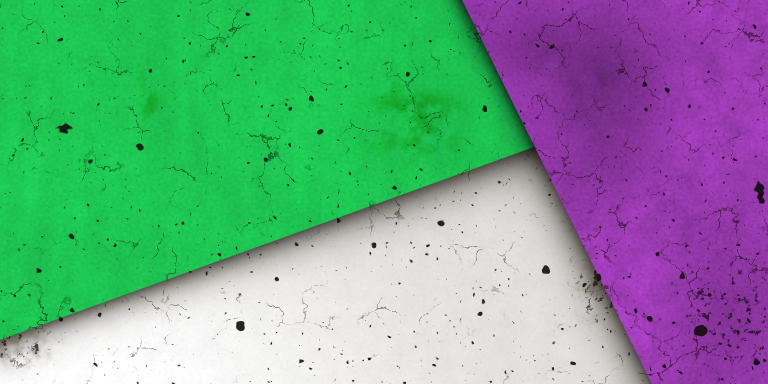
Give the GLSL for this background, as a Shadertoy shader.

```glsl
// Two painted concrete sheets, green and purple, overlap a pale wall.
// Straight edges are signed half-plane distances that also cast soft shadows;
// gradient noise adds stains, warped cells add hairline cracks and fine specks.

#define GREEN vec3(0.115, 0.775, 0.325)
#define PURPLE vec3(0.60, 0.228, 0.69)
#define WALL vec3(0.885, 0.88, 0.872)
#define GRIME vec3(0.06, 0.05, 0.04)
#define RUST vec3(0.27, 0.22, 0.14)
#define SHADOW_WIDTH 0.043
#define SHADOW_DEPTH 0.66
#define CRACK_SCALE 11.0
#define CRACK_WIDTH 0.0006
#define SPECK_SIZE 0.105
#define SPECK_LAYERS 4

vec2 hash2(vec2 p) {
    vec3 q = fract(p.xyx * vec3(0.1031, 0.1030, 0.0973));
    q += dot(q, q.yzx + 33.33);
    return fract((q.xx + q.yz) * q.zy);
}

float cornerSlope(vec2 cell, vec2 f, vec2 corner) {
    float angle = 6.2832 * hash2(cell + corner).x;
    return dot(vec2(cos(angle), sin(angle)), f - corner);
}

float gradientNoise(vec2 p) {
    vec2 i = floor(p), f = p - i;
    vec2 u = f * f * f * (f * (f * 6.0 - 15.0) + 10.0);
    float low = mix(cornerSlope(i, f, vec2(0, 0)), cornerSlope(i, f, vec2(1, 0)), u.x);
    float high = mix(cornerSlope(i, f, vec2(0, 1)), cornerSlope(i, f, vec2(1, 1)), u.x);
    return mix(low, high, u.y);
}

float fbm(vec2 p) {
    float sum = 0.0, gain = 1.0;
    for (int k = 0; k < 5; k++) {
        sum += gain * gradientNoise(p);
        p = mat2(1.6, 1.2, -1.2, 1.6) * p + 7.3;
        gain *= 0.55;
    }
    return sum;
}

// Soft round falloff, 1 at the centre.
float glow(vec2 p, vec2 centre, vec2 radius) {
    vec2 d = (p - centre) / radius;
    return exp(-dot(d, d));
}

// Distance to the border between the two nearest jittered cells.
float cellBorder(vec2 p) {
    vec2 i = floor(p), f = p - i, first = vec2(9.0), second = vec2(9.0);
    for (int y = -1; y <= 1; y++)
    for (int x = -1; x <= 1; x++) {
        vec2 cell = vec2(x, y);
        vec2 r = cell + hash2(i + cell) - f;
        if (dot(r, r) < dot(first, first)) { second = first; first = r; }
        else if (dot(r, r) < dot(second, second)) second = r;
    }
    return dot(0.5 * (first + second), normalize(second - first));
}

// Irregular dots in finer and finer grids, most of them tiny.
float specks(vec2 p, float density, float pixel) {
    float cover = 0.0, scale = 9.0;
    for (int k = 0; k < SPECK_LAYERS; k++) {
        vec2 q = p * scale + float(k) * 17.7;
        vec2 cell = floor(q);
        float radius = SPECK_SIZE * density * pow(hash2(cell + 41.0).x, 8.0) / scale;
        float d = length(fract(q) - 0.2 - 0.6 * hash2(cell)) / scale - radius;
        float visible = smoothstep(0.0, 0.9 * pixel, radius);
        cover = max(cover, visible * smoothstep(0.8 * pixel, -0.8 * pixel, d));
        scale *= 1.85;
    }
    return cover;
}

float shadow(float d, float width, float depth) {
    return 1.0 - depth * exp(-pow(max(d, 0.0) / width, 1.15));
}

// Elongated chip of missing paint.
float chip(vec2 p, vec2 centre, vec2 size, float pixel) {
    float d = (length((p - centre) / size) - 1.0) * min(size.x, size.y);
    return smoothstep(pixel, -pixel, d);
}

void mainImage(out vec4 fragColor, in vec2 fragCoord) {
    vec2 p = fragCoord / iResolution.y;
    float pixel = 1.0 / iResolution.y;

    // Sheet edges, positive inside each sheet.
    float greenDist = dot(p - vec2(0.0, 0.115), vec2(-0.3396, 0.9406));
    float purpleDist = dot(p - vec2(1.203, 1.0), vec2(0.8962, 0.4436));
    float onGreen = smoothstep(-0.7, 0.7, greenDist / pixel);
    float onPurple = smoothstep(-0.7, 0.7, purpleDist / pixel);
    float bare = (1.0 - onGreen) * (1.0 - onPurple);

    // Noise fields shared by all surfaces.
    float broad = fbm(p * 3.0 + 2.0);
    float fine = fbm(p * 17.0);
    float streak = fbm(p * vec2(13.0, 2.5) + 5.0);
    float grain = gradientNoise(p * 110.0);

    // Pale wall, brightest in the lower left, under both shadows.
    float slope = smoothstep(0.25, 1.5, p.x + 0.7 * p.y);
    vec3 wall = mix(vec3(1.0), WALL, slope) * (1.0 + 0.02 * fine + 0.02 * grain);
    float shade = shadow(-greenDist, SHADOW_WIDTH * (0.75 + 0.25 * p.x), SHADOW_DEPTH);
    shade *= shadow(-purpleDist, SHADOW_WIDTH, SHADOW_DEPTH);
    wall *= pow(vec3(shade), vec3(0.96, 1.0, 1.06));

    // Green sheet with vertical streaks and blotchy stains.
    float greenStain = glow(p, vec2(1.08, 0.69), vec2(0.12, 0.10)) + 0.7 * glow(p, vec2(0.39, 0.74), vec2(0.035, 0.10));
    greenStain *= smoothstep(-0.4, 0.6, fine);
    vec3 green = GREEN * (1.0 + 0.05 * streak + 0.04 * broad + 0.04 * fine + 0.07 * grain);
    green *= mix(vec3(1.0), vec3(0.5, 0.76, 0.3), clamp(greenStain, 0.0, 0.8));
    green *= shadow(-purpleDist, SHADOW_WIDTH * 0.6, SHADOW_DEPTH);

    // Purple sheet, mottled and darker around its stains.
    float purpleStain = 0.30 * glow(p, vec2(1.57, 0.76), vec2(0.17, 0.22)) + 0.2 * glow(p, vec2(1.38, 0.88), vec2(0.12))
        + 0.2 * glow(p, vec2(1.92, 0.17), vec2(0.15));
    vec3 purple = PURPLE * (1.03 + 0.13 * broad + 0.11 * fine + 0.1 * grain);
    purple *= 1.0 - purpleStain * (0.8 + 0.6 * fine);

    vec3 color = mix(mix(wall, green, onGreen), purple, onPurple);

    // Grime gathers on the purple sheet and where edges meet the wall.
    float seam = bare * (exp(greenDist / 0.04) + exp(purpleDist / 0.05));
    float corner = bare * (glow(p, vec2(0.05, 0.10), vec2(0.09, 0.05)) + glow(p, vec2(1.56, 0.25), vec2(0.06, 0.09)));
    float cluster = glow(p, vec2(1.92, 0.17), vec2(0.16)) * onPurple;
    float density = 0.9 + 0.2 * onPurple + 0.5 * broad + 0.4 * min(seam, 1.0) + 0.5 * cluster;
    vec2 warp = vec2(gradientNoise(p * 60.0), gradientNoise(p * 60.0 + 50.0));
    float dirt = specks(p + 0.007 * warp, clamp(density, 0.4, 1.5), pixel);
    float crumbs = smoothstep(0.35, 0.75, fbm(p * 48.0) + 0.3 * cluster + 0.3 * corner - 0.08);
    dirt = max(dirt, crumbs * clamp(0.8 * cluster + corner + 0.3 * seam + 0.22 * onPurple, 0.0, 0.8));
    dirt = max(dirt, chip(p + 0.014 * warp, vec2(0.168, 0.667), vec2(0.018, 0.011), pixel));
    dirt = max(dirt, chip(p + 0.018 * warp, vec2(1.98, 0.50), vec2(0.011, 0.026), pixel));

    // Hairline cracks broken up by noise.
    vec2 bent = p + 0.045 * vec2(fbm(p * 10.0), fbm(p * 10.0 + 30.0));
    float border = cellBorder(bent * CRACK_SCALE) / CRACK_SCALE;
    float broken = smoothstep(0.0, 0.5, fbm(p * 8.0 + 11.0) + 0.16 * onPurple - 0.12 * bare);
    float crack = smoothstep(CRACK_WIDTH + pixel, 0.0, border) * broken;

    color = mix(color, color * RUST, 0.6 * crack);
    color = mix(color, RUST, 0.45 * corner * smoothstep(-0.3, 0.6, fine));
    color = mix(color, GRIME, 0.9 * dirt);
    fragColor = vec4(clamp(color, 0.0, 1.0), 1.0);
}
```
